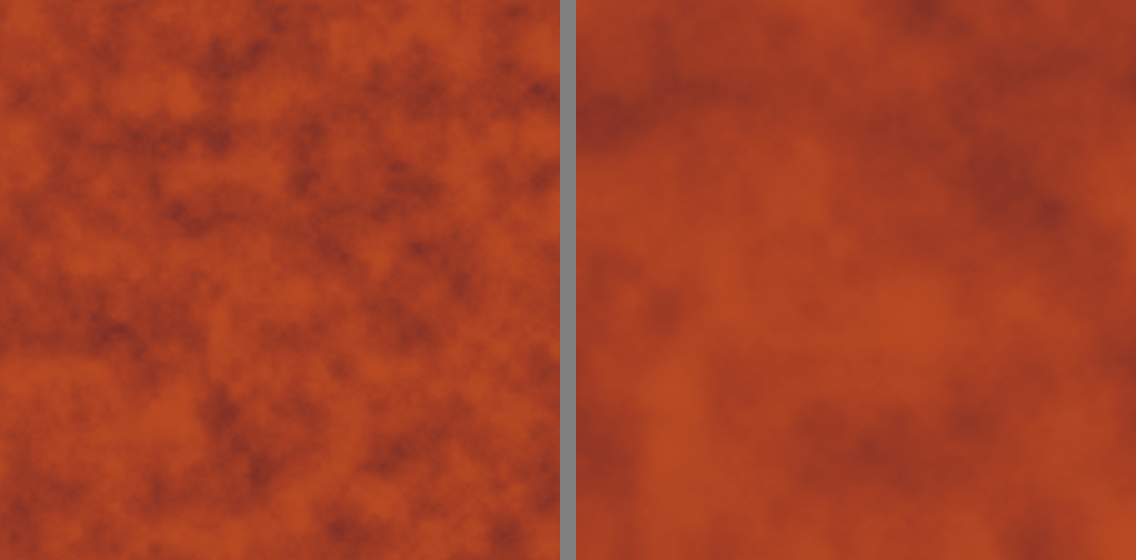
Left, the full canvas; right, a detail of the centre.
Give the GLSL for this texture, as a WebGL 2 fragment shader.

```glsl
#version 300 es
precision highp float;
// Mottled rust: warm orange clouds with soft, dark, smoky blotches.

uniform vec2 u_resolution;
out vec4 fragColor;

#define CELLS 14.0         // largest cloud cells across the canvas
#define OCTAVES 6
#define GAIN 0.56          // amplitude ratio between octaves
#define SPREAD 0.119       // typical deviation of the summed noise
#define TONE_MEAN 0.76     // ramp position of the average tone
#define TONE_CONTRAST 0.119
#define TONE_SKEW 0.016    // deepens darks and flattens lights
#define DARK vec3(0.40, 0.145, 0.157)
#define RUST vec3(0.65, 0.241, 0.140)
#define EMBER vec3(0.738, 0.296, 0.133)

// Integer hash of a lattice point, 0 to 1
float hash(vec2 cell) {
    uvec2 q = uvec2(ivec2(cell)) * uvec2(1597u, 3813u);
    uint h = (q.x ^ (q.y << 7)) * 747796u + q.y * 28913u + 9176u;
    h = (h ^ (h >> 15)) * 739391u;
    h = (h ^ (h >> 13)) * 668265u;
    h ^= h >> 16;
    return float(h & 65535u) / 65535.0;
}

// Smoothly interpolated value noise
float valueNoise(vec2 p) {
    vec2 cell = floor(p);
    vec2 f = fract(p);
    vec2 w = f * f * (3.0 - 2.0 * f);
    float low = mix(hash(cell), hash(cell + vec2(1.0, 0.0)), w.x);
    float high = mix(hash(cell + vec2(0.0, 1.0)), hash(cell + vec2(1.0)), w.x);
    return mix(low, high, w.y);
}

// Octave sum, normalised to 0..1
float clouds(vec2 p) {
    float sum = 0.0, total = 0.0, amplitude = 1.0;
    for (int i = 0; i < OCTAVES; i++) {
        sum += amplitude * valueNoise(p);
        total += amplitude;
        amplitude *= GAIN;
        p = p * 2.0 + vec2(17.3, 41.7);
    }
    return sum / total;
}

// Three-stop colour ramp, hinged at the average tone
vec3 rustRamp(float tone) {
    vec3 shade = mix(DARK, RUST, clamp(tone / TONE_MEAN, 0.0, 1.0));
    return mix(shade, EMBER, clamp((tone - TONE_MEAN) / (1.0 - TONE_MEAN), 0.0, 1.0));
}

void main() {
    vec2 uv = gl_FragCoord.xy / u_resolution.y;
    float n = clamp((clouds(uv * CELLS + 5.4) - 0.5) / SPREAD, -3.6, 3.5);
    float tone = TONE_MEAN + TONE_CONTRAST * n - TONE_SKEW * n * n;
    fragColor = vec4(rustRamp(tone), 1.0);
}
```
